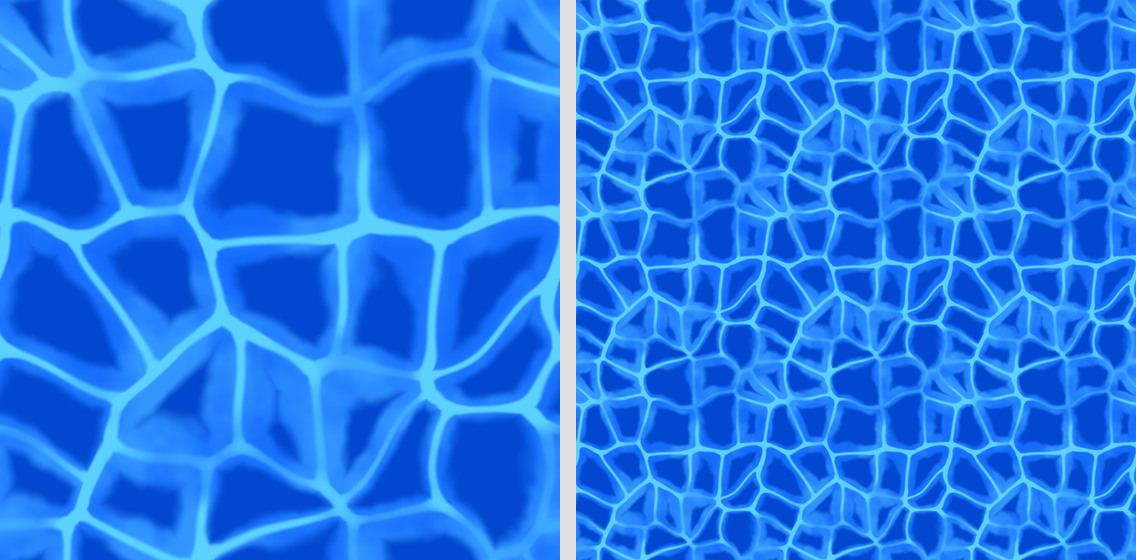
Left, the tile; right, the same tile 3 across and 3 down.
Give the GLSL for this texture, as a three.js fragment shader.

```glsl
// Sunlit pool water: curved caustic lines over mottled deep blue cells, tileable.
varying vec2 vUv;

const float CELLS = 5.0;           // caustic cells per side
const float JITTER = 0.88;         // irregularity of the cells
const float WARP_REPEATS = 5.0;    // bends of the lines per side
const float WARP_AMOUNT = 0.075;
const float MOTTLE_REPEATS = 7.0;  // coarsest cloud patches per side
const float GLINT_REPEATS = 6.0;   // bright and faint stretches of line per side
const float LINE_CORE = 0.012;     // line sizes, in cell widths
const float LINE_EDGE = 0.062;
const float JOINT_SWELL = 0.05;
const float GLOW_REACH = 0.17;
const float DEEP_START = 0.13;     // distance from a line where the dark begins
const float DEEP_FULL = 0.26;

const vec3 DEEP = vec3(0.005, 0.28, 0.81);
const vec3 BLUE = vec3(0.08, 0.42, 0.98);
const vec3 SKY = vec3(0.20, 0.59, 1.0);
const vec3 CYAN = vec3(0.36, 0.82, 1.0);

vec2 hash2(vec2 p) {
  vec2 q = vec2(dot(p, vec2(127.1, 311.7)), dot(p, vec2(269.5, 183.3)));
  return fract(sin(q) * 43758.5);
}

// Smooth value noise that wraps after a whole number of lattice steps.
vec2 wrapNoise(vec2 p, float period, float seed) {
  vec2 i = floor(p);
  vec2 f = p - i;
  f = f * f * f * (f * (f * 6.0 - 15.0) + 10.0);
  vec2 a = hash2(mod(i, period) + seed);
  vec2 b = hash2(mod(i + vec2(1.0, 0.0), period) + seed);
  vec2 c = hash2(mod(i + vec2(0.0, 1.0), period) + seed);
  vec2 d = hash2(mod(i + 1.0, period) + seed);
  return mix(mix(a, b, f.x), mix(c, d, f.x), f.y);
}

// Two independent cloud fields.
vec2 clouds(vec2 uv) {
  vec2 sum = vec2(0.0);
  float weight = 0.5;
  float repeats = MOTTLE_REPEATS;
  for (int k = 0; k < 4; k++) {
    sum += weight * wrapNoise(uv * repeats, repeats, 17.0 + repeats);
    weight *= 0.5;
    repeats *= 2.0;
  }
  return sum / 0.9375;
}

vec2 cellPoint(vec2 cell) {
  return cell + 0.5 + JITTER * (hash2(mod(cell, CELLS) + 3.0) - 0.5);
}

// x: distance to the nearest cell border, y: closeness to a joint, z: cell value
vec3 causticCells(vec2 p) {
  vec2 base = floor(p);
  vec2 home = base;
  vec3 nearest = vec3(9.0);
  for (int y = -2; y <= 2; y++) {
    for (int x = -2; x <= 2; x++) {
      vec2 cell = base + vec2(float(x), float(y));
      float d = distance(p, cellPoint(cell));
      if (d < nearest.x) {
        nearest = vec3(d, nearest.xy);
        home = cell;
      } else if (d < nearest.y) {
        nearest = vec3(nearest.x, d, nearest.y);
      } else {
        nearest.z = min(nearest.z, d);
      }
    }
  }
  vec2 center = cellPoint(home);
  float border = 9.0;
  for (int y = -2; y <= 2; y++) {
    for (int x = -2; x <= 2; x++) {
      if (x == 0 && y == 0) continue;
      vec2 other = cellPoint(home + vec2(float(x), float(y)));
      border = min(border, dot(0.5 * (center + other) - p, normalize(other - center)));
    }
  }
  float joint = 1.0 - smoothstep(0.0, 0.28, nearest.z - nearest.x);
  return vec3(border, joint, hash2(mod(home, CELLS) + 41.0).x);
}

void main() {
  // Bent cell layout
  vec2 bend = wrapNoise(vUv * WARP_REPEATS, WARP_REPEATS, 71.0) - 0.5;
  vec3 cell = causticCells((vUv + WARP_AMOUNT * bend) * CELLS);
  vec2 cloud = clouds(vUv);
  float glint = wrapNoise(vUv * GLINT_REPEATS, GLINT_REPEATS, 97.0).x;

  // Mottled water, lighter beside the lines
  float glow = 1.0 - smoothstep(0.0, GLOW_REACH, cell.x);
  float light = smoothstep(0.25, 0.78, cloud.x) + 0.25 * glow;
  vec3 color = mix(BLUE, SKY, clamp(light, 0.0, 1.0));

  // Ragged dark pools inside the cells
  float depth = cell.x + 0.34 * (cloud.y - 0.5) + 0.16 * (cell.z - 0.5);
  float pool = smoothstep(DEEP_START, DEEP_FULL, depth) * smoothstep(0.0, 0.09, cell.x);
  color = mix(color, DEEP, pool);

  // Caustic lines, swelling at the joints
  float reach = cell.x - JOINT_SWELL * cell.y * (0.4 + glint);
  float line = 1.0 - smoothstep(LINE_CORE, LINE_EDGE, reach);
  float strength = mix(0.28, 1.0, smoothstep(0.22, 0.62, glint + 0.15 * cell.y));
  gl_FragColor = vec4(mix(color, CYAN, line * strength), 1.0);
}
```
